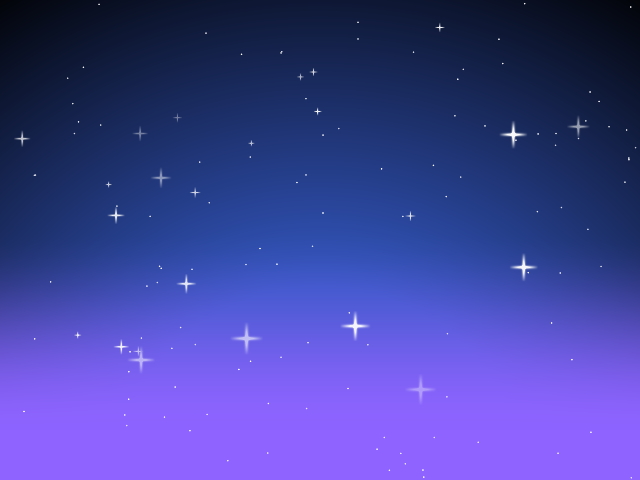
This background is drawn by a Shadertoy shader. Its source:

```glsl
// Twilight sky: a radial blue glow rising from the horizon fades to black,
// with a violet haze over its base. Hashed loops scatter pinprick stars
// and four-armed sparkles of varied size and brightness.

// Integer hash giving three values in 0..1 for each index
vec3 hash3(uint n) {
    uvec3 v = uvec3(n, n + 17u, n * 3u + 5u) * 1664525u + 1013904223u;
    v.x += v.y * v.z; v.y += v.z * v.x; v.z += v.x * v.y;
    v ^= v >> 16u;
    v.x += v.y * v.z; v.y += v.z * v.x; v.z += v.x * v.y;
    return vec3(v >> 8u) / 16777216.0;
}

vec3 skyColor(vec2 uv) {
    float radius = length(vec2((uv.x - 0.5) * 1.267, uv.y));
    float glow = clamp((1.22 - radius) / 0.82, 0.0, 1.0);
    vec3 night = vec3(0.205, 0.345, 0.765) * glow;
    float haze = 1.0 - smoothstep(0.1, 0.52, uv.y);
    return mix(night, vec3(0.555, 0.39, 1.0), haze);
}

// One tapered arm pair along x, softened to at least a pixel
float beam(vec2 d, float size, float pixel) {
    float width = max(size * 0.1, pixel * 0.55);
    float taper = max(1.0 - abs(d.x) / size, 0.0);
    return taper * exp(-d.y * d.y / (width * width));
}

float sparkle(vec2 d, float size, float pixel) {
    return 1.7 * (beam(d, size, pixel) + beam(d.yx, size, pixel));
}

void mainImage(out vec4 fragColor, in vec2 fragCoord) {
    vec2 uv = fragCoord / iResolution.xy;
    vec2 p = fragCoord / iResolution.y;
    float aspect = iResolution.x / iResolution.y;
    float pixel = 1.0 / iResolution.y;
    float light = 0.0;

    // Pinprick stars
    for (uint i = 0u; i < 112u; i++) {
        vec3 h = hash3(i + 40u);
        float dist = length(p - h.xy * vec2(aspect, 1.0));
        float dot_ = 1.0 - smoothstep(0.0016 - 0.5 * pixel, 0.0016 + 0.5 * pixel, dist);
        light = max(light, dot_ * mix(0.75, 1.0, h.z));
    }

    // Sparkles, kept above the brightest haze
    for (uint i = 0u; i < 24u; i++) {
        vec3 h = hash3(i + 900u);
        vec3 look = hash3(i + 1700u);
        vec2 center = vec2(h.x * aspect, mix(0.16, 1.0, h.y));
        float size = mix(0.007, 0.035, h.z * h.z);
        float brightness = mix(0.2, 1.0, sqrt(look.x));
        light = max(light, min(sparkle(p - center, size, pixel), 1.0) * brightness);
    }

    fragColor = vec4(mix(skyColor(uv), vec3(1.0), light), 1.0);
}
```
